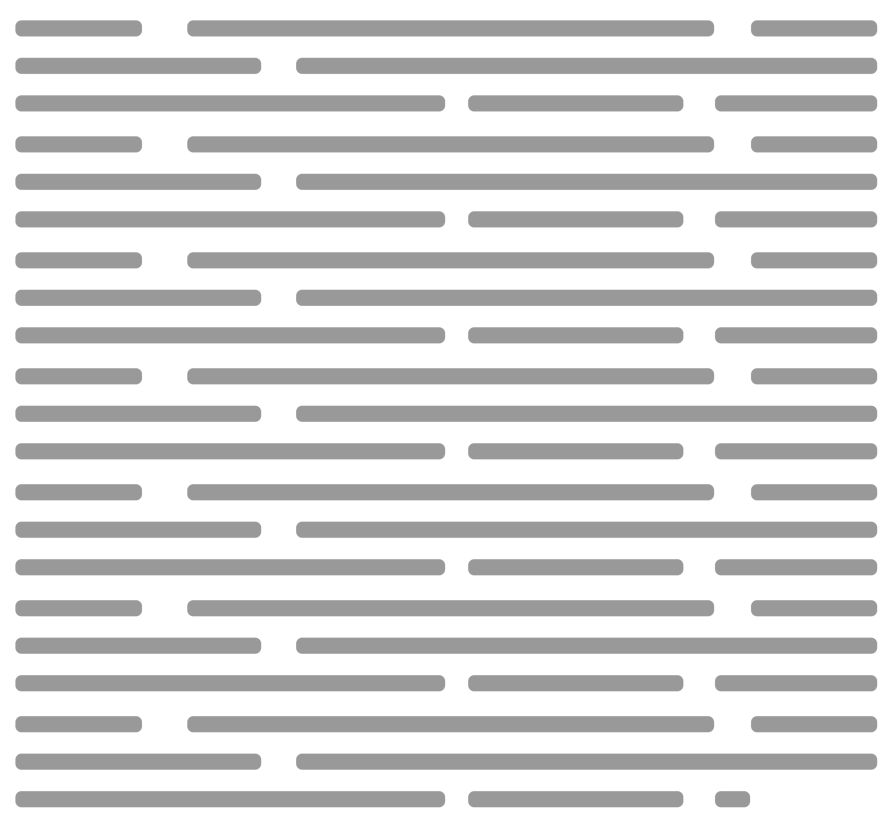
Reproduce this pattern procedurally as a Shadertoy shader.

```glsl
// Seven stacked blocks of grey dashes on white, three rows to a block.
// Each row is one long bar split by gaps into rounded boxes, and the block
// is repeated downwards; the very last dash is cut short.

// All lengths are fractions of the canvas width, y runs down from the top.
const float BLOCK_COUNT = 7.0;
const float BLOCK_HEIGHT = 0.12943;
const float LEFT_EDGE = 0.0172;
const float RIGHT_EDGE = 0.979;
const float LAST_EDGE = 0.8372;
const float HALF_THICKNESS = 0.0090;
const float CORNER_RADIUS = 0.0068;
const float HIDDEN = 2.0;   // start past the right edge: the dash vanishes

const vec3 PAPER = vec3(1.0);
const vec3 INK = vec3(0.6);

// Signed distance to a rounded dash from x = start to x = end, centred on y = 0
float dashDistance(vec2 p, float start, float end) {
    vec2 halfSize = vec2(0.5 * (end - start), HALF_THICKNESS);
    vec2 q = abs(p - vec2(0.5 * (start + end), 0.0)) - halfSize + CORNER_RADIUS;
    return length(max(q, 0.0)) + min(max(q.x, q.y), 0.0) - CORNER_RADIUS;
}

// A row of up to three dashes; gaps holds start and end of both openings
float rowDistance(vec2 p, vec4 gaps, float rightEdge) {
    float d = dashDistance(p, LEFT_EDGE, gaps.x);
    d = min(d, dashDistance(p, gaps.y, gaps.z));
    return min(d, dashDistance(p, gaps.w, rightEdge));
}

// The three rows of one block, with p.y measured from the block top
float blockDistance(vec2 p, float lastRowEdge) {
    vec4 topGaps = vec4(0.1585, 0.2090, 0.7970, 0.8382);
    vec4 middleGaps = vec4(0.2915, 0.3305, RIGHT_EDGE, HIDDEN);
    vec4 bottomGaps = vec4(0.4968, 0.5225, 0.7627, 0.7980);

    float d = rowDistance(p - vec2(0.0, 0.0317), topGaps, RIGHT_EDGE);
    d = min(d, rowDistance(p - vec2(0.0, 0.0735), middleGaps, RIGHT_EDGE));
    return min(d, rowDistance(p - vec2(0.0, 0.1154), bottomGaps, lastRowEdge));
}

void mainImage(out vec4 fragColor, in vec2 fragCoord) {
    vec2 p = vec2(fragCoord.x, iResolution.y - fragCoord.y) / iResolution.x;

    // Fold into one block; the clamp leaves the bottom margin empty
    float block = clamp(floor(p.y / BLOCK_HEIGHT), 0.0, BLOCK_COUNT - 1.0);
    p.y -= block * BLOCK_HEIGHT;
    float lastRowEdge = block == BLOCK_COUNT - 1.0 ? LAST_EDGE : RIGHT_EDGE;

    // Smooth the edges over about one pixel
    float edge = 0.75 / iResolution.x;
    float ink = 1.0 - smoothstep(-edge, edge, blockDistance(p, lastRowEdge));
    fragColor = vec4(mix(PAPER, INK, ink), 1.0);
}
```
